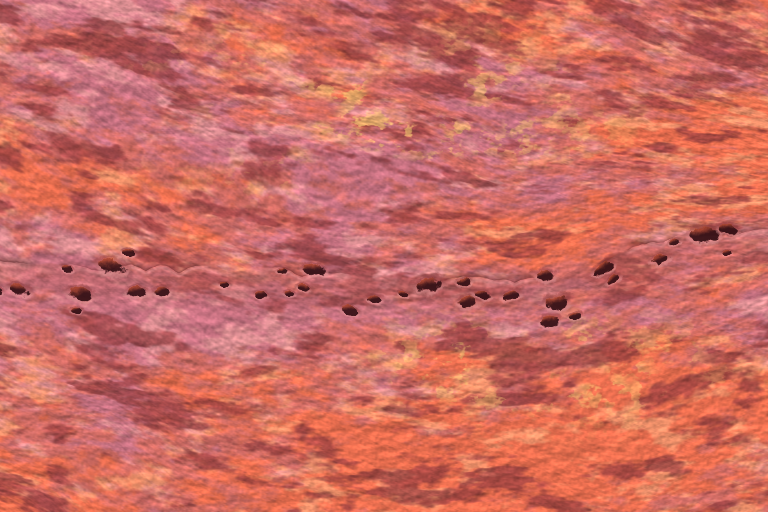
Write a WebGL 2 fragment shader that draws this texture.

```glsl
#version 300 es
precision highp float;
// Weathered red rock face: slanted mineral streaks, yellow flecks and a pitted seam.

uniform vec2 u_resolution;
out vec4 fragColor;

const vec3 MAUVE  = vec3(0.77, 0.44, 0.50);
const vec3 RUST   = vec3(0.81, 0.42, 0.39);
const vec3 ORANGE = vec3(0.91, 0.43, 0.31);
const vec3 PINK   = vec3(0.90, 0.60, 0.60);
const vec3 PEACH  = vec3(0.95, 0.61, 0.45);
const vec3 UMBER  = vec3(0.56, 0.23, 0.24);
const vec3 OCHRE  = vec3(0.95, 0.75, 0.44);
const vec3 SKIN   = vec3(0.71, 0.37, 0.37);
const vec3 PIT_DARK = vec3(0.20, 0.06, 0.08);
const vec3 PIT_LIT  = vec3(0.66, 0.27, 0.19);
const vec2 PIT_CELL = vec2(0.058, 0.040);
const float UPPER_SLANT = 0.22;
const float LOWER_BOWL = 0.13;
const float RELIEF = 0.75;
const float GRAIN = 0.20;

float hash(vec2 p) {
  vec3 q = fract(vec3(p.xyx) * 0.1031);
  q += dot(q, q.yzx + 33.33);
  return fract((q.x + q.y) * q.z);
}

float noise(vec2 p) {
  vec2 i = floor(p), f = fract(p);
  f = f * f * (3.0 - 2.0 * f);
  return mix(mix(hash(i), hash(i + vec2(1, 0)), f.x),
             mix(hash(i + vec2(0, 1)), hash(i + vec2(1, 1)), f.x), f.y);
}

float fbm(vec2 p) {
  float sum = 0.0, amp = 0.46;
  for (int i = 0; i < 4; i++) {
    sum += amp * noise(p);
    p = mat2(1.98, 0.14, -0.14, 1.98) * p + 17.3;
    amp *= 0.6;
  }
  return sum;
}

float bell(float x, float width) { return exp(-x * x / (width * width)); }

float seamHeight(float x) {
  return 0.445 + 0.012 * sin(x * 5.0) + 0.07 * smoothstep(1.05, 1.35, x)
       + 0.02 * smoothstep(0.2, 0.0, x);
}

// Bends space so that streaks slant above the seam and form a bowl below it.
vec2 flow(vec2 p) {
  float above = smoothstep(0.4, 0.95, p.y);
  float bowl = (p.x - 0.9) * (p.x - 0.9) * LOWER_BOWL;
  float wobble = 0.03 * (noise(p * vec2(5.0, 7.0)) - 0.5);
  return vec2(p.x, p.y + UPPER_SLANT * (p.x - 0.75) * above - bowl * (1.0 - above) + wobble);
}

// Scattered hollows with a lit upper wall and a pale rim; s is relative to the seam.
vec3 addPits(vec3 col, vec2 s) {
  vec2 home = floor(s / PIT_CELL);
  float ragged = fbm(s * 60.0 + 40.0) - 0.5;
  for (int j = -1; j <= 1; j++)
  for (int i = -1; i <= 1; i++) {
    vec2 id = home + vec2(i, j);
    vec2 seed = id + 100.0;
    vec2 center = (id + 0.2 + 0.6 * vec2(hash(seed), hash(seed + 7.7))) * PIT_CELL;
    float chance = bell(center.y + 0.015, 0.042) * (0.35 + 0.75 * noise(vec2(center.x * 6.0, 3.0)));
    if (hash(seed + 31.0) > chance) continue;
    float size = mix(0.006, 0.017, pow(hash(seed + 53.0), 1.6));
    vec2 d = (s - center) / size;
    d.y += 0.35 * d.x * (hash(seed + 71.0) - 0.3);
    float r = length(d * vec2(0.7, 1.15)) + 1.3 * ragged;
    float rim = smoothstep(0.9, 1.1, r) * smoothstep(1.65, 1.15, r);
    col = mix(col, mix(UMBER, PINK, smoothstep(0.6, -0.6, d.y)), 0.5 * rim);
    vec3 wall = mix(PIT_DARK, PIT_LIT, smoothstep(-0.1, 0.9, d.y - 0.3 * d.x + ragged));
    col = mix(col, wall, 0.92 * smoothstep(1.08, 0.86, r));
  }
  return col;
}

void main() {
  vec2 p = gl_FragCoord.xy / u_resolution.y;
  vec2 q = flow(p);
  float seam = seamHeight(p.x);

  // Broad drift from cool mauve to warm orange.
  float warm = 0.43 + 1.8 * (fbm(q * vec2(4.0, 9.0) + 5.0) - 0.5) + 0.30 * (p.x / 1.5 - 0.5)
             + 0.32 * smoothstep(0.32, 0.05, p.y) + 0.16 * bell(p.y - 0.62, 0.1)
             - 0.22 * bell(p.y - seam + 0.06, 0.08);
  warm += 0.9 * (fbm(q * vec2(24.0, 50.0) + 61.0) - 0.5);
  vec3 col = mix(MAUVE, RUST, smoothstep(0.05, 0.45, warm));
  col = mix(col, ORANGE, smoothstep(0.45, 0.85, warm));

  // Pale and dark streaks.
  float pale = smoothstep(0.50, 0.70, fbm(q * vec2(13.0, 30.0) + 23.0));
  col = mix(col, mix(PINK, PEACH, smoothstep(0.25, 0.65, warm)), 0.75 * pale);
  float dark = smoothstep(0.53, 0.68, fbm(q * vec2(10.0, 27.0) + 47.0));
  col = mix(col, UMBER, 0.72 * dark);

  // Yellow flecks gathered in two loose bands.
  float band = bell(p.y - 0.78, 0.14) * bell(p.x - 0.75, 0.45)
             + bell(p.y - 0.28, 0.09) * bell(p.x - 1.05, 0.35);
  float patches = smoothstep(0.42, 0.62, fbm(p * vec2(6.0, 11.0) + 83.0));
  float flecks = smoothstep(0.50, 0.62, fbm(p * vec2(30.0, 46.0) + 11.0));
  col = mix(col, OCHRE, 0.8 * min(band, 1.0) * patches * flecks);

  // Smooth skin under a scalloped lip, with a broken shadow above it.
  float lip = seam + 0.012 + 0.014 * abs(sin(p.x * 26.0 + 5.0 * noise(vec2(p.x * 5.0, 1.0))))
            + 0.016 * (fbm(p * 22.0) - 0.5);
  float d = p.y - lip;
  float broken = smoothstep(0.3, 0.6, noise(vec2(p.x * 11.0, 9.0)));
  col = mix(col, SKIN, 0.55 * smoothstep(-0.10, -0.01, d) * smoothstep(0.002, -0.002, d));
  col = mix(col, PINK, 0.4 * broken * bell(d + 0.005, 0.004));
  col = mix(col, UMBER * 0.75, 0.8 * broken * smoothstep(-0.001, 0.002, d) * exp(-max(d, 0.0) / 0.007));

  // Raking light over the rough surface and fine grain.
  vec2 rough = vec2(24.0, 50.0);
  float slope = fbm(q * rough) - fbm((q + vec2(-0.003, 0.005)) * rough);
  float grain = 0.6 * noise(p * vec2(110.0, 150.0)) + 0.4 * noise(p * 230.0 + 9.0) - 0.5;
  col *= 1.0 + RELIEF * slope + GRAIN * grain;

  col = addPits(col, vec2(p.x, p.y - seam));
  fragColor = vec4(clamp(col, 0.0, 1.0), 1.0);
}
```
